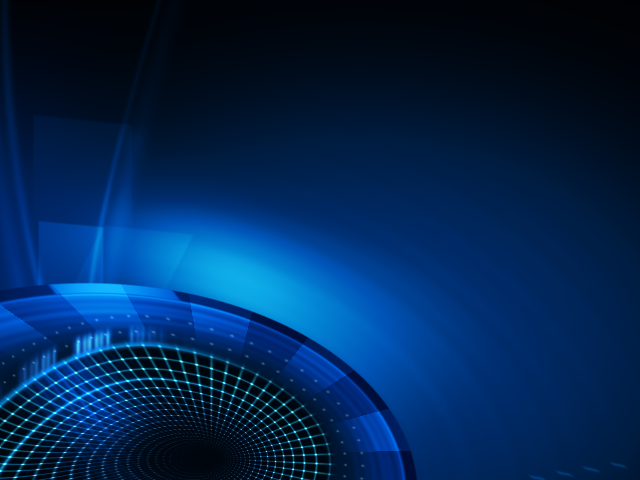
Reproduce this background procedurally as a WebGL 1 fragment shader.

```glsl
precision highp float;
// A glowing funnel of light: nested, drifting ellipses form a tiled disc whose
// inner part is a luminous grid falling into a dark hole. Behind it lie a soft
// blue haze, a cyan flare along the rim, curved light beams and pale panels.
uniform vec2 u_resolution;

const vec2 DISC_HOLE = vec2(0.45, 0.05);
const vec2 DISC_DRIFT = vec2(-0.27, -0.08);
const vec2 DISC_RADII = vec2(0.69, 0.44);
const vec2 GRID_HOLE = vec2(0.44, 0.045);
const vec2 GRID_DRIFT = vec2(-0.37, -0.02);
const vec2 GRID_RADII = vec2(0.78, 0.42);
const vec2 HAZE = vec2(0.75, 0.27);
const vec2 FLARE = vec2(0.45, 0.44);
const float GRID_EDGE = 0.61;
const float RINGS = 8.5;
const float SPOKES = 76.0;
const float TILES = 30.0;
const float TAU = 6.2831853;
const vec3 NAVY = vec3(0.0, 0.11, 0.25);
const vec3 DEEP = vec3(0.0, 0.18, 0.44);
const vec3 AZURE = vec3(0.0, 0.33, 0.72);
const vec3 SKY = vec3(0.01, 0.53, 0.84);
const vec3 CYAN = vec3(0.08, 0.76, 0.95);

float hash(float n) { return fract(sin(n * 91.345) * 4375.85); }
float bell(float x, float width) { x /= width; return exp(-x * x); }
float band(float lo, float hi, float soft, float x) {
  return smoothstep(lo - soft, lo + soft, x) * (1.0 - smoothstep(hi - soft, hi + soft, x));
}

// Light level 0..1 to the black, blue and cyan scale.
vec3 ramp(float v) {
  v = clamp(v, 0.0, 1.0) * 5.0;
  vec3 c = mix(vec3(0.0, 0.002, 0.008), NAVY, clamp(v, 0.0, 1.0));
  c = mix(c, DEEP, clamp(v - 1.0, 0.0, 1.0));
  c = mix(c, AZURE, clamp(v - 2.0, 0.0, 1.0));
  c = mix(c, SKY, clamp(v - 3.0, 0.0, 1.0));
  return mix(c, CYAN, clamp(v - 4.0, 0.0, 1.0));
}

// Funnel coordinates: x = turn, y = size of the drifting ellipse through p.
vec2 funnel(vec2 p, vec2 hole, vec2 drift, vec2 radii) {
  vec2 q = (p - hole) / radii;
  drift /= radii;
  float k = 1.0 - dot(drift, drift);
  float b = dot(q, drift);
  float t = (sqrt(b * b + k * dot(q, q)) - b) / k;
  vec2 r = q - t * drift;
  return vec2(atan(r.y, r.x + 1e-5) / TAU, t);
}

// Translucent sheet with a sharp, tilted top that fades downward.
float panel(vec2 p, float left, float right, float top, float px) {
  float x = p.x - 0.5 * (p.y - top) * step(0.3, right);
  float y = p.y + 0.1 * (p.x - left);
  return band(left, right, px, x) * (1.0 - smoothstep(top - px, top + px, y))
    * smoothstep(top - 0.35, top, y);
}

float beams(vec2 p) {
  float down = 1.0 - p.y;
  float dx = p.x - 0.01 - 0.2 * down * down;
  float light = (0.08 + 0.16 * down) * (bell(dx, 0.01) + 0.7 * bell(dx + 0.04, 0.02));
  float rise = max(p.y - 0.38, 0.0) / 0.62;
  dx = p.x - 0.187 - 0.145 * pow(rise, 1.3);
  float lower = 1.0 - smoothstep(0.7, 0.75, p.y);
  light += (0.05 + 0.1 * lower) * (bell(dx, 0.006) + 0.6 * bell(dx - 0.035, 0.02));
  return light;
}

vec3 backdrop(vec2 p, float t, float px) {
  vec2 h = (p - HAZE) / vec2(0.72, 0.5);
  float haze = 0.4 * exp(-pow(dot(h, h), 1.4));
  float glow = 0.2 * bell(p.x - 0.68, 0.24) * bell(p.y - 0.28, 0.17);
  vec2 d = p - FLARE;
  vec2 along = vec2(0.94 * d.x - 0.34 * d.y, 0.34 * d.x + 0.94 * d.y);
  float flare = 0.54 * bell(along.x, 0.25) * bell(along.y, 0.112);
  float side = 0.17 * bell(p.x, 0.2) * (1.0 - smoothstep(0.4, 1.1, p.y));
  float arcs = 0.006 * sin(t * 31.0) + 0.005 * sin(t * 53.0 + p.x * 4.0);
  float v = haze + glow + flare + side + beams(p) + arcs * smoothstep(0.1, 0.4, haze);
  v += 0.05 * panel(p, 0.07, 0.275, 0.76, px);
  v += 0.14 * panel(p, 0.08, 0.215, 0.54, px);
  v += 0.05 * panel(p, 0.215, 0.412, 0.53, px);
  vec3 c = ramp(v) + vec3(0.0, 0.0, 0.35) * side;
  // Tiny glints near the lower right corner.
  for (int i = 0; i < 4; i++) {
    float n = float(i);
    vec2 g = p - vec2(1.12 + 0.056 * n, 0.004 + 0.009 * n);
    c += 0.2 * SKY * band(-0.012, 0.012, 0.004, g.x + g.y) * bell(g.y + 0.2 * g.x, 0.003);
  }
  return c;
}

vec3 disc(vec2 p, vec2 f) {
  // The grid sags and its spokes bend on the left.
  float bend = max(0.35 - p.x, 0.0);
  bend *= bend;
  vec2 g = funnel(p + vec2(0.0, 0.85 * bend), GRID_HOLE, GRID_DRIFT, GRID_RADII);
  float t = f.y;
  float tile = floor(f.x * TILES);
  float shade = 0.55 * mod(tile, 2.0) + 0.45 * hash(tile + 3.0);
  float lit = bell(p.x - 0.23, 0.22);
  // Tiled outer ring, brightening outward, with fine concentric streaks.
  float ring = smoothstep(0.6, 0.88, t);
  float v = 0.14 + ring * (0.14 + 0.25 * shade + 0.32 * lit);
  v += ring * 0.03 * (sin(t * 145.0) + sin(t * 83.0 + tile));
  float flash = lit * band(0.1, 0.36, 0.006, p.x + 0.3 * (t - 1.0));
  float rim = band(0.945, 1.02, 0.006, t);
  v = mix(v, 0.07 + 0.16 * shade + 0.3 * lit + 0.5 * flash, rim);
  v += 0.2 * bell(t - 0.935, 0.008);
  // Bright broken patches just outside the grid.
  float gap = fract((p.x - 0.03) / 0.115);
  float patches = band(0.61, 0.7, 0.035, g.y) * band(0.08, 0.75, 0.07, gap);
  patches *= bell(p.x - 0.17, 0.14) * (0.5 + 0.1 * sin(p.x * 510.0) + 0.1 * sin(p.x * 283.0));
  v += patches;
  // Dark bowl with a blue streaked wash on its left side.
  float bowl = 1.0 - smoothstep(GRID_EDGE - 0.04, GRID_EDGE + 0.03, g.y);
  float slant = p.x + 0.85 * p.y;
  float streaks = 0.7 + 0.18 * sin(slant * 210.0) + 0.12 * sin(slant * 390.0);
  float wash = bell(slant - 0.32, 0.1) * streaks * smoothstep(0.1, 0.35, g.y);
  v = mix(v, 0.04 + 0.5 * wash, bowl);
  vec3 c = ramp(v) + vec3(0.0, 0.0, 0.1) * (ring + bowl * wash);
  c += vec3(0.5, 0.4, 0.15) * patches * patches;
  // Grid lines and glowing crossings.
  float turn = g.x + 3.5 * bend / TAU;
  vec2 cell = 0.5 - abs(fract(vec2(turn * SPOKES, log(g.y + 0.02) * RINGS)) - 0.5);
  float spoke = bell(cell.x, 0.065 + 0.018 / max(g.y, 0.08));
  float loop = bell(cell.y, 0.07 + 0.007 / max(g.y, 0.08));
  float inside = smoothstep(0.03, 0.25, g.y) * (1.0 - smoothstep(0.55, 0.65, g.y));
  float glow = 0.4 + 0.6 * smoothstep(0.12, 0.4, g.y);
  vec3 lineColor = mix(AZURE, CYAN, smoothstep(0.15, 0.5, g.y));
  c += lineColor * inside * glow * (0.45 * spoke + 0.45 * loop);
  float dots = spoke * loop * (1.2 * inside + 0.5 * band(0.64, 0.8, 0.05, g.y));
  c += vec3(0.45, 0.6, 0.5) * dots * glow;
  // Luminous ridges sweeping in from the left.
  float sweep = 1.0 - smoothstep(0.25, 0.62, p.x);
  c += SKY * sweep * (0.6 * bell(g.y - GRID_EDGE, 0.016) + 0.4 * bell(g.y - 0.42, 0.009));
  return c;
}

void main() {
  vec2 p = gl_FragCoord.xy / u_resolution * vec2(1.3333, 1.0);
  float px = 1.5 / u_resolution.y;
  vec2 f = funnel(p, DISC_HOLE, DISC_DRIFT, DISC_RADII);
  float cover = 1.0 - smoothstep(1.0 - 2.0 * px, 1.0 + 2.0 * px, f.y);
  vec3 color = mix(backdrop(p, f.y, px), disc(p, f), cover);
  gl_FragColor = vec4(clamp(color, 0.0, 1.0), 1.0);
}
```
